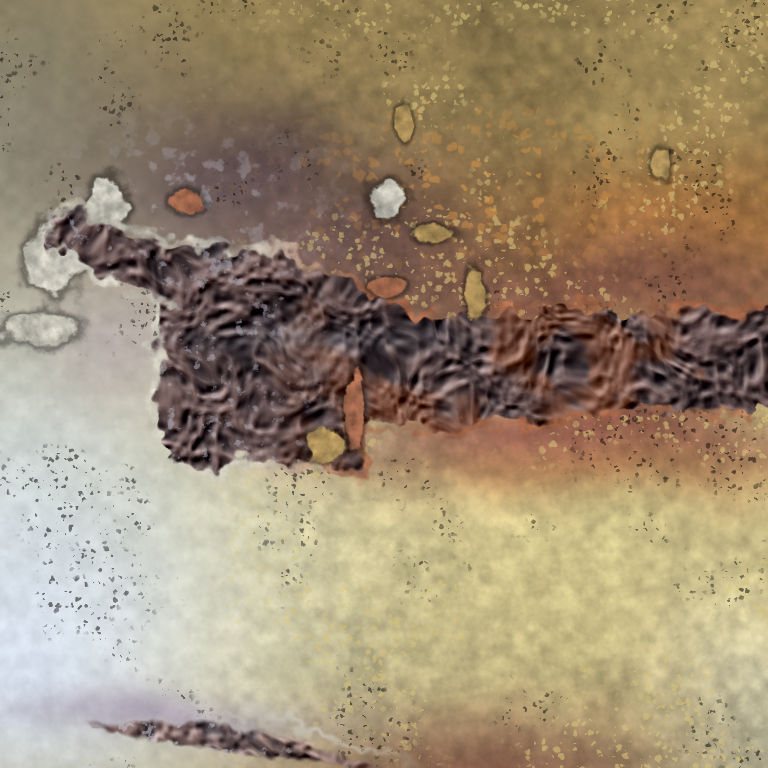
A WebGL 1 fragment shader for this texture:

```glsl
precision highp float;
uniform vec2 u_resolution;

float hash(vec2 p) {
  return fract(sin(dot(p, vec2(127.1, 311.7))) * 43758.545);
}

float noise(vec2 p) {
  vec2 i = floor(p), f = fract(p);
  f = f * f * (3.0 - 2.0 * f);
  return mix(mix(hash(i), hash(i + vec2(1, 0)), f.x),
             mix(hash(i + vec2(0, 1)), hash(i + 1.0), f.x), f.y);
}

float fbm(vec2 p) {
  float sum = 0.0, amp = 0.5;
  for (int i = 0; i < 5; i++) {
    sum += amp * noise(p);
    p = mat2(1.6, 1.2, -1.2, 1.6) * p + 7.3;
    amp *= 0.5;
  }
  return sum;
}

// Craggy height of the corroded metal
float crags(vec2 p) {
  p += 0.035 * vec2(noise(p * 18.0), noise(p * 18.0 + 40.0));
  float ridge = 1.0 - abs(2.0 * noise(p * 48.0) - 1.0);
  return 0.55 * fbm(p * 24.0) + 0.25 * ridge + 0.2 * noise(p * 120.0);
}

// Randomly sized flecks, one per cell
float flecks(vec2 q, float radius) {
  q += 0.5 * vec2(noise(q * 2.5), noise(q * 2.5 + 9.0));
  float cover = 0.0;
  for (int j = -1; j <= 1; j++)
    for (int i = -1; i <= 1; i++) {
      vec2 id = floor(q) + vec2(i, j);
      vec2 centre = id + 0.2 + 0.6 * vec2(hash(id), hash(id + 17.0));
      float size = radius * hash(id + 5.0);
      float spot = 1.0 - smoothstep(size * 0.6, size + 0.06, length(q - centre));
      cover = max(cover, spot * step(0.4, hash(id + 31.0)));
    }
  return cover;
}

// Soft ellipse; area holds centre and radii
float glow(vec2 p, vec4 area) {
  vec2 d = (p - area.xy) / area.zw;
  return exp(-dot(d, d));
}

void tint(inout vec3 c, vec2 p, vec4 area, vec3 stain) {
  c = mix(c, stain, 0.87 * glow(p, area));
}

// Raised flake with a ragged, shaded outline
void lump(inout vec3 c, vec2 p, vec4 area, vec3 mineral) {
  float r = length((p - area.xy) / area.zw) + 0.9 * (fbm(p * 55.0) - 0.48);
  c *= 0.6 + 0.4 * smoothstep(0.9, 1.4, r);
  c = mix(c, mineral * (0.65 + 0.6 * fbm(p * 85.0)), 1.0 - smoothstep(0.8, 1.0, r));
}

// Positive inside the band, its lower block and its left arm
float crustDepth(vec2 p) {
  float top = 0.67 - 0.075 * smoothstep(0.33, 0.55, p.x);
  float bottom = 0.447 + 0.02 * smoothstep(0.62, 0.75, p.x);
  float band = min(min(top - p.y, p.y - bottom), p.x - 0.225);
  vec2 box = vec2(0.125, 0.095) - abs(p - vec2(0.335, 0.49));
  float along = clamp(p.x, 0.1, 0.25);
  float arm = 0.033 - length(p - vec2(along, 0.742 - 0.47 * along));
  return max(max(band, min(box.x, box.y)), arm);
}

void main() {
  vec2 p = gl_FragCoord.xy / u_resolution;
  float cloud = fbm(p * 6.0), grain = fbm(p * 65.0);
  vec2 w = p + 0.09 * (vec2(cloud, fbm(p * 6.0 + 30.0)) - 0.48);

  // Stained sheet
  vec3 c = mix(vec3(0.77, 0.72, 0.51), vec3(0.58, 0.5, 0.32), smoothstep(0.4, 0.75, w.y));
  tint(c, w, vec4(0, 0.87, 0.2, 0.25), vec3(0.5, 0.48, 0.41));
  tint(c, w, vec4(0.87, 0.7, 0.35, 0.1), vec3(0.67, 0.45, 0.25));
  tint(c, w, vec4(0.75, 0.62, 0.4, 0.06), vec3(0.55, 0.35, 0.29));
  tint(c, w, vec4(0.46, 0.69, 0.17, 0.1), vec3(0.43, 0.29, 0.26));
  tint(c, w, vec4(0.3, 0.77, 0.19, 0.11), vec3(0.33, 0.25, 0.27));
  tint(c, w, vec4(0.74, 0.39, 0.33, 0.05), vec3(0.68, 0.49, 0.31));
  tint(c, w, vec4(0.74, 0.435, 0.32, 0.05), vec3(0.56, 0.33, 0.28));
  tint(c, w, vec4(0, 0.33, 0.37, 0.35), vec3(0.82, 0.86, 0.87));
  tint(c, w, vec4(0.16, 0.55, 0.11, 0.09), vec3(0.69, 0.65, 0.64));
  tint(c, w, vec4(0, 0.13, 0.27, 0.2), vec3(0.87, 0.91, 0.98));
  tint(c, w, vec4(0.63, 0, 0.27, 0.08), vec3(0.5, 0.33, 0.27));
  tint(c, w, vec4(0.2, 0.07, 0.18, 0.03), vec3(0.67, 0.63, 0.7));
  tint(c, w, vec4(1, 0.05, 0.13, 0.18), vec3(0.73, 0.71, 0.61));
  float warm = smoothstep(0.18, 0.5, p.x);
  c *= 1.0 + (0.15 + 0.22 * warm) * (cloud + grain - 0.96);

  // Clustered flecks, orange spots, pits and frost
  float cluster = smoothstep(0.45, 0.62, fbm(p * 9.0 + 12.0)) * warm;
  c = mix(c, vec3(0.84, 0.76, 0.48), 0.6 * cluster * flecks(p * 95.0, 0.5));
  float orange = glow(p, vec4(0.65, 0.76, 0.22, 0.1));
  c = mix(c, vec3(0.82, 0.57, 0.28), 0.65 * orange * flecks(p * 60.0, 0.5));
  float pits = smoothstep(0.55, 0.68, fbm(p * 13.0 + 50.0));
  c *= 1.0 - 0.5 * pits * flecks(p * 110.0 + 8.0, 0.4);
  float frost = glow(p, vec4(0.25, 0.73, 0.15, 0.09));
  c = mix(c, vec3(0.7, 0.68, 0.72), 0.6 * frost * smoothstep(0.53, 0.7, fbm(p * 60.0)));

  // Chalky deposit around the left arm
  vec3 chalk = vec3(0.8, 0.79, 0.74);
  lump(c, p, vec4(0.07, 0.665, 0.04, 0.05), chalk);
  lump(c, p, vec4(0.14, 0.735, 0.03, 0.035), chalk);
  lump(c, p, vec4(0.05, 0.57, 0.05, 0.025), chalk);

  // Main crust with relief, glints and a pale rim
  float ragged = 0.045 * (fbm(p * 22.0) - 0.48) + 0.018 * (noise(p * 85.0) - 0.5);
  float depth = crustDepth(p) + ragged;
  float height = crags(p), right = smoothstep(0.3, 0.5, p.x);
  vec3 rust = mix(vec3(0.15, 0.12, 0.14), vec3(0.45, 0.36, 0.35), smoothstep(0.3, 0.72, height));
  rust = mix(rust, vec3(0.5, 0.28, 0.18), 0.6 * right * smoothstep(0.5, 0.68, fbm(p * 15.0)));
  rust = mix(rust, vec3(0.4, 0.38, 0.4), 0.55 * glow(p, vec4(0.4, 0.56, 0.2, 0.016)));
  rust += height - crags(p + vec2(-0.004, 0.006));
  float glint = (1.0 - right) * smoothstep(0.6, 0.75, fbm(p * 90.0));
  rust = mix(rust, vec3(0.66, 0.65, 0.7), 0.6 * glint);
  c = mix(c, rust, smoothstep(-0.002, 0.003, depth));
  vec3 rim = mix(chalk, vec3(0.65, 0.4, 0.28), right) * (0.7 + 0.6 * grain);
  float edge = 1.0 - smoothstep(0.003, 0.011, abs(depth + 0.004));
  c = mix(c, rim, 0.85 * edge * smoothstep(0.38, 0.58, fbm(p * 17.0)));

  // Sliver at the lower edge, topped with salt
  float ledge = 0.055 - 0.1 * smoothstep(0.25, 0.72, p.x) - p.y;
  float sliver = min(min(ledge, p.y - 0.071 + 0.16 * p.x), p.x - 0.12) + 0.5 * ragged;
  c = mix(c, rust * 1.2, 0.9 * smoothstep(-0.006, 0.004, sliver));
  float salt = 1.0 - smoothstep(0.0, 0.012, abs(ledge + 0.018 - ragged));
  c = mix(c, chalk, 0.7 * salt * glow(p, vec4(0.4, 0.05, 0.12, 0.1)));

  // Flakes and mineral lumps
  vec3 ochre = vec3(0.7, 0.58, 0.36), copper = vec3(0.67, 0.43, 0.32);
  lump(c, p, vec4(0.503, 0.74, 0.027, 0.025), chalk);
  lump(c, p, vec4(0.565, 0.695, 0.028, 0.013), ochre);
  lump(c, p, vec4(0.527, 0.84, 0.013, 0.024), ochre);
  lump(c, p, vec4(0.86, 0.787, 0.014, 0.024), ochre);
  lump(c, p, vec4(0.242, 0.738, 0.024, 0.017), copper);
  lump(c, p, vec4(0.505, 0.625, 0.026, 0.014), copper);
  lump(c, p, vec4(0.617, 0.618, 0.015, 0.034), ochre);
  lump(c, p, vec4(0.463, 0.465, 0.014, 0.055), copper);
  lump(c, p, vec4(0.425, 0.422, 0.026, 0.023), ochre);
  gl_FragColor = vec4(c, 1.0);
}
```
